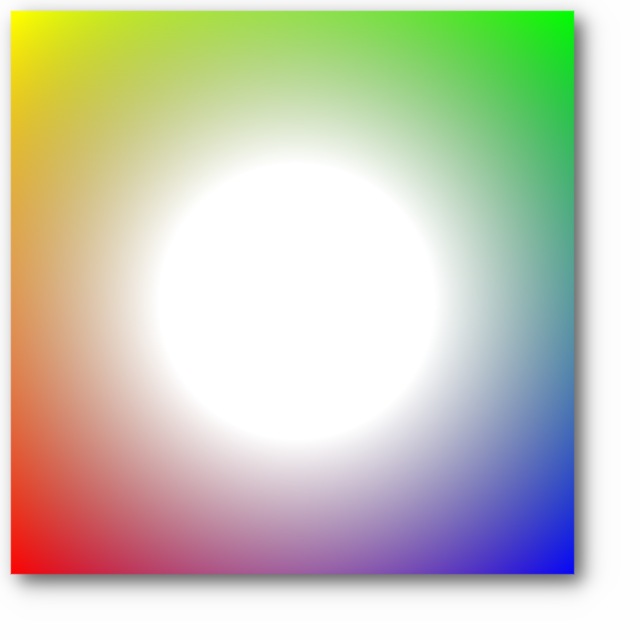
Write a WebGL 2 fragment shader that draws this background.

```glsl
#version 300 es
precision highp float;
// A square panel blended from four corner colours, veiled by a white radial
// glow that turns grey as it fades, over a near-white page.
// A blurred box offset to the lower right gives the soft drop shadow.
uniform vec2 u_resolution;
out vec4 fragColor;

// Smooth approximation of the integral of a Gaussian.
vec2 gaussianStep(vec2 x, float sigma) {
    return 1.0 / (1.0 + exp(-1.7 * x / sigma));
}

// Coverage of a blurred square.
float blurredBox(vec2 p, float halfSize, float sigma) {
    vec2 cover = gaussianStep(p + halfSize, sigma) * gaussianStep(halfSize - p, sigma);
    return cover.x * cover.y;
}

// Bilinear blend of the four corners.
vec3 cornerBlend(vec2 uv) {
    vec3 bottom = mix(vec3(1.0, 0.0, 0.0), vec3(0.0, 0.0, 1.0), uv.x);
    vec3 top = mix(vec3(1.0, 1.0, 0.0), vec3(0.0, 1.0, 0.0), uv.x);
    return mix(bottom, top, uv.y);
}

void main() {
    vec2 p = gl_FragCoord.xy / u_resolution;
    float pixel = 1.0 / min(u_resolution.x, u_resolution.y);
    vec2 local = p - vec2(0.457, 0.543);
    float halfSize = 0.44;

    // Page and drop shadow
    float shadow = blurredBox(local - vec2(0.013, -0.013), halfSize, 0.0156);
    vec3 color = vec3(0.995) * (1.0 - 0.66 * shadow);

    // Panel with its central glow
    vec2 uv = clamp(local / (2.0 * halfSize) + 0.5, 0.0, 1.0);
    float radius = length(p - vec2(0.4635, 0.5286));
    float glow = 1.0 - clamp((radius - 0.215) / 0.41, 0.0, 1.0);
    vec3 veil = vec3(0.5 + 0.5 * glow);
    vec3 panel = mix(cornerBlend(uv), veil, glow);

    // Antialiased panel edge
    float edge = max(abs(local.x), abs(local.y)) - halfSize;
    color = mix(color, panel, 1.0 - smoothstep(-pixel, pixel, edge));
    fragColor = vec4(color, 1.0);
}
```
